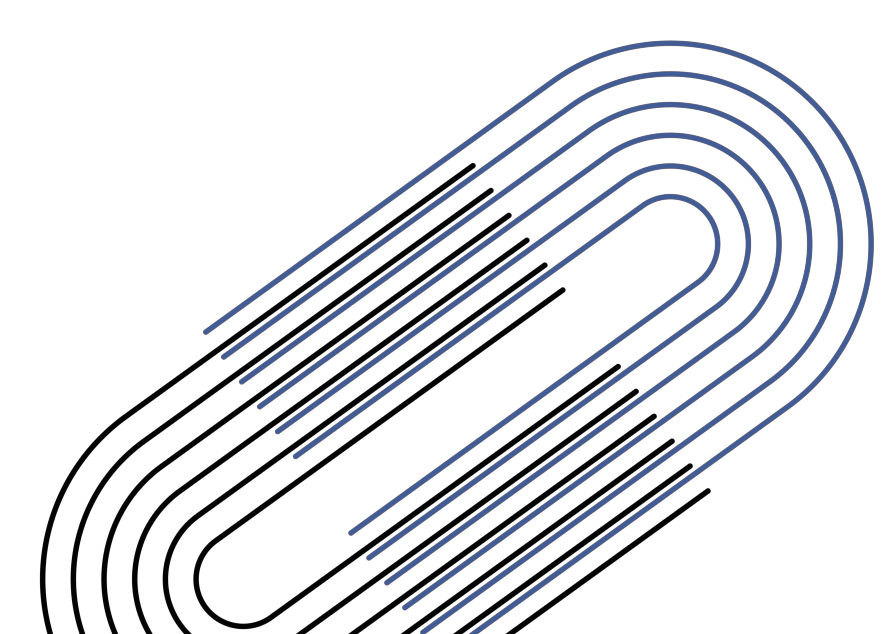
Write a Shadertoy shader that draws this background.

```glsl
const vec3 PAPER = vec3(1.0);
const vec3 BLUE = vec3(0.26, 0.36, 0.59);
const vec3 BLUE_RIM = vec3(0.44, 0.40, 0.42);
const vec3 BLACK = vec3(0.02, 0.015, 0.015);

// Lengths are fractions of the canvas height
const vec2 BLUE_CENTER = vec2(1.0575, 0.6153);
const vec2 BLACK_CENTER = vec2(0.3838, 0.0865);
const float TILT = 0.6257;
const float INNER_RADIUS = 0.0745;
const float LANE_SPACING = 0.0484;
const float LAST_LANE = 5.0;
const float ARM_LENGTH = 0.6755;
const float HALF_STROKE = 0.0043;
const float BLUE_CORE = 0.0036;

// Distance to nested hairpin curves that bend around center, facing axis
float hairpinDistance(vec2 point, vec2 center, vec2 axis) {
    vec2 offset = point - center;
    vec2 local = vec2(dot(offset, axis), dot(offset, vec2(-axis.y, axis.x)));
    float radius = local.x > 0.0 ? length(local) : abs(local.y);
    float lane = clamp(round((radius - INNER_RADIUS) / LANE_SPACING), 0.0, LAST_LANE);
    float across = radius - INNER_RADIUS - lane * LANE_SPACING;
    float pastEnd = max(-local.x - ARM_LENGTH, 0.0);
    return length(vec2(pastEnd, across));
}

float stroke(float dist, float halfWidth, float pixel) {
    return 1.0 - smoothstep(-0.7 * pixel, 0.7 * pixel, dist - halfWidth);
}

void mainImage(out vec4 fragColor, in vec2 fragCoord) {
    float pixel = 1.0 / iResolution.y;
    vec2 point = fragCoord * pixel;
    vec2 axis = vec2(cos(TILT), sin(TILT));

    float blueDist = hairpinDistance(point, BLUE_CENTER, axis);
    float blackDist = hairpinDistance(point, BLACK_CENTER, -axis);

    // Blue lines with a thin warm rim, then black lines on top
    vec3 color = mix(PAPER, BLUE_RIM, stroke(blueDist, HALF_STROKE, pixel));
    color = mix(color, BLUE, stroke(blueDist, BLUE_CORE, pixel));
    color = mix(color, BLACK, stroke(blackDist, HALF_STROKE, pixel));

    fragColor = vec4(color, 1.0);
}
```
